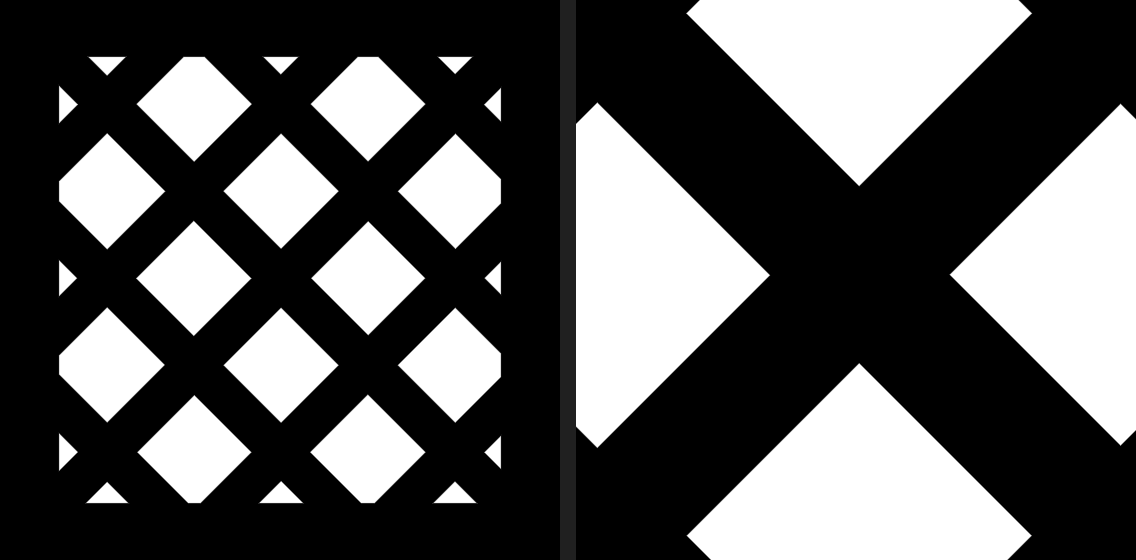
Left: the whole. Right: its middle third, enlarged.
This pattern is drawn by a WebGL 2 fragment shader. Its source:

```glsl
#version 300 es
precision highp float;
// White diamonds between crossed black diagonal bars, cropped by a square black frame.

uniform vec2 u_resolution;
out vec4 fragColor;

float hash(vec2 p) {
    return fract(sin(dot(p, vec2(127.1, 311.7))) * 4375.85);
}

// Signed distance to an axis-aligned box, negative inside
float boxDistance(vec2 p, vec2 halfSize) {
    vec2 d = abs(p) - halfSize;
    return length(max(d, 0.0)) + min(max(d.x, d.y), 0.0);
}

// Signed distance to the nearest diamond of the lattice
float diamondDistance(vec2 p) {
    float period = 0.3107;
    vec2 diagonal = vec2(p.x + p.y, p.x - p.y) / period;
    vec2 cell = floor(diagonal);
    vec2 local = (fract(diagonal) - 0.5) * period;

    // Slightly uneven cutting: each diamond shifts and scales a little
    local += 0.0016 * (vec2(hash(cell + 3.0), hash(cell + 8.0)) - 0.5);
    float halfDiagonal = 0.1027 + 0.002 * (hash(cell) - 0.5);
    return boxDistance(local, vec2(halfDiagonal)) * 0.7071;
}

void main() {
    vec2 uv = gl_FragCoord.xy / u_resolution;
    float pixel = 1.0 / min(u_resolution.x, u_resolution.y);

    // Keep only the parts of the diamonds inside the window
    float window = boxDistance(uv - 0.5, vec2(0.3945, 0.3984));
    float shape = max(diamondDistance(uv - vec2(0.502, 0.503)), window);

    float white = 1.0 - smoothstep(-0.8 * pixel, 0.8 * pixel, shape);
    fragColor = vec4(vec3(white), 1.0);
}
```
